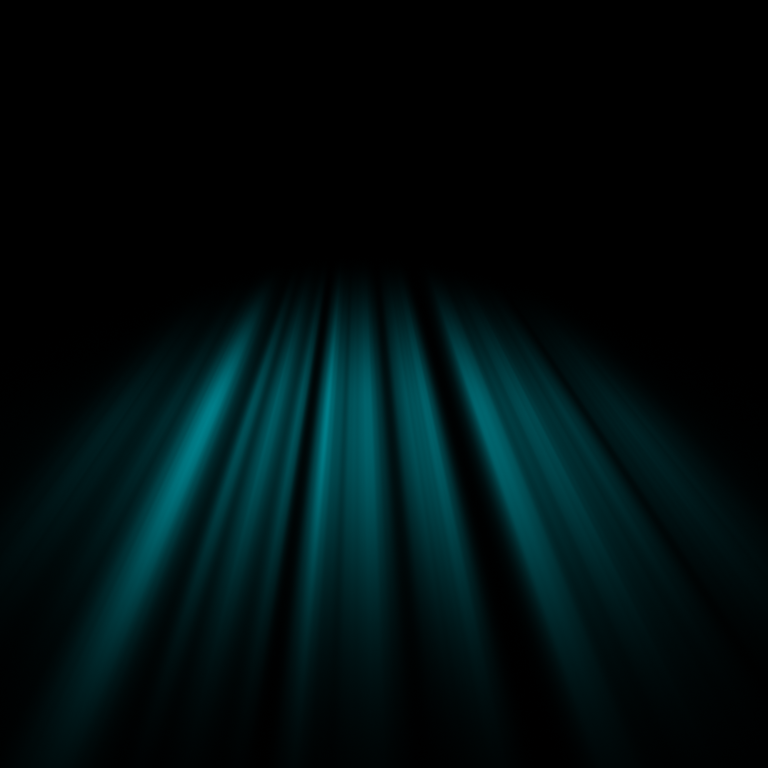
Reproduce this background procedurally as a Shadertoy shader.

```glsl
// Teal light rays fanning down from a hidden source into black.

const vec2  SOURCE      = vec2(0.467, 0.909); // where all rays converge
const vec3  TEAL        = vec3(0.0, 0.455, 0.495);
const float FADE_START  = 0.33;  // distance below the top where light appears
const float FADE_LENGTH = 0.20;
const float PEAK        = 0.54;  // level of greatest brightness
const float REACH_DIM   = 0.18;  // falloff below the peak, faint rays
const float REACH_LIT   = 0.31;  // falloff below the peak, strong rays
const float HAZE_GAIN   = 0.14;
const float HAZE_WIDTH  = 0.65;
const float STREAK_FREQ = 55.0;
const float STREAK_GAIN = 0.28;

// Each ray: slope from the source, width in slope, brightness
const int RAY_COUNT = 15;
const vec3 RAYS[RAY_COUNT] = vec3[RAY_COUNT](
    vec3(-0.68, 0.100, 0.20), vec3(-0.55, 0.035, 0.22), vec3(-0.44, 0.058, 0.95),
    vec3(-0.315, 0.022, 0.55), vec3(-0.245, 0.038, 0.60), vec3(-0.172, 0.024, 0.55),
    vec3(-0.097, 0.024, 0.75), vec3(-0.055, 0.034, 0.45), vec3(0.02, 0.055, 0.68),
    vec3(0.135, 0.035, 0.42), vec3(0.20, 0.040, 0.70), vec3(0.365, 0.042, 0.80),
    vec3(0.49, 0.085, 0.50), vec3(0.61, 0.035, 0.25), vec3(0.76, 0.110, 0.24));

// Each shadow: slope, width, depth
const int GAP_COUNT = 5;
const vec3 GAPS[GAP_COUNT] = vec3[GAP_COUNT](
    vec3(-0.142, 0.018, 0.75), vec3(-0.04, 0.010, 0.25), vec3(0.09, 0.020, 0.60),
    vec3(0.268, 0.036, 0.90), vec3(0.66, 0.014, 0.50));

float hash(float n) {
    n = fract(n * 0.1031);
    n *= n + 33.33;
    return fract(n * (n + n));
}

float noise(float x) {
    float cell = floor(x);
    return mix(hash(cell), hash(cell + 1.0), smoothstep(0.0, 1.0, x - cell));
}

float bell(float x, float width) {
    float q = x / width;
    return exp(-q * q);
}

// Dims light below the peak; strong rays reach further
float falloff(float level, float gain) {
    return bell(max(level - PEAK, 0.0), mix(REACH_DIM, REACH_LIT, gain));
}

void mainImage(out vec4 fragColor, in vec2 fragCoord) {
    vec2 uv = fragCoord / iResolution.xy;
    float level = 1.0 - uv.y;
    float slope = (uv.x - SOURCE.x) / max(SOURCE.y - uv.y, 0.05);

    // Rays over a faint haze
    float light = HAZE_GAIN * bell(slope, HAZE_WIDTH) * falloff(level, 0.0);
    for (int i = 0; i < RAY_COUNT; i++) {
        vec3 ray = RAYS[i];
        light += ray.z * bell(slope - ray.x, ray.y) * falloff(level, ray.z);
    }

    // Shadows between rays
    for (int i = 0; i < GAP_COUNT; i++) {
        vec3 gap = GAPS[i];
        light *= 1.0 - gap.z * bell(slope - gap.x, gap.y);
    }

    // Fine streaks along the rays
    float position = (slope + 3.0) * STREAK_FREQ;
    float streak = 0.65 * noise(position) + 0.35 * noise(position * 2.3 + 17.0);
    light *= 1.0 + STREAK_GAIN * (streak - 0.5);

    // Soft upper edge, lower toward the sides
    float start = FADE_START + 0.06 * slope * slope;
    light *= smoothstep(start, start + FADE_LENGTH, level);

    // Slight dither against banding
    float grain = hash(fragCoord.x + 57.0 * hash(fragCoord.y)) - 0.5;
    fragColor = vec4(max(TEAL * light + grain / 255.0, 0.0), 1.0);
}
```
